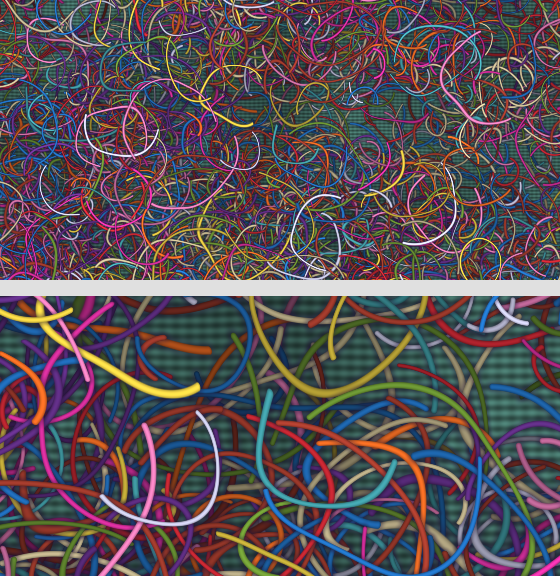
Top: the whole. Bottom: its middle third, enlarged.
This texture is drawn by a Shadertoy shader. Its source:

```glsl
// A tangle of bright loose threads lying on dark teal ribbed cloth.
// Each layer scatters circular arcs on a jittered grid, bends them with noise,
// and paints them bottom to top with a soft violet shadow and a rounded profile.

const int LAYERS = 20;
const float TAU = 6.2832;
const vec3 CLOTH = vec3(0.21, 0.35, 0.32);
const vec3 SHADOW = vec3(0.13, 0.08, 0.22);
const vec3 DYES[12] = vec3[12](
    vec3(0.87, 0.17, 0.22), vec3(0.95, 0.43, 0.14), vec3(0.66, 0.24, 0.18),
    vec3(0.93, 0.82, 0.27), vec3(0.88, 0.82, 0.64), vec3(0.83, 0.83, 0.95),
    vec3(0.93, 0.20, 0.68), vec3(0.93, 0.50, 0.74), vec3(0.42, 0.20, 0.58),
    vec3(0.14, 0.48, 0.82), vec3(0.28, 0.68, 0.72), vec3(0.46, 0.64, 0.22));

vec4 hash4(vec3 p) {
    vec4 q = fract(p.xyzx * vec4(0.1031, 0.1030, 0.0973, 0.1099));
    q += dot(q, q.wzxy + 33.33);
    return fract((q.xxyz + q.yzzw) * q.zywx);
}

// Smooth value noise with two independent channels
vec2 noise2(vec2 p, float seed) {
    vec2 i = floor(p), f = fract(p);
    f = f * f * (3.0 - 2.0 * f);
    vec2 a = hash4(vec3(i, seed)).xy;
    vec2 b = hash4(vec3(i + vec2(1, 0), seed)).xy;
    vec2 c = hash4(vec3(i + vec2(0, 1), seed)).xy;
    vec2 d = hash4(vec3(i + vec2(1, 1), seed)).xy;
    return mix(mix(a, b, f.x), mix(c, d, f.x), f.y);
}

// Distance to an arc of given radius, centred on the +y axis
float arcDistance(vec2 p, float radius, float halfAngle) {
    vec2 tip = vec2(sin(halfAngle), cos(halfAngle));
    p.x = abs(p.x);
    return tip.y * p.x > tip.x * p.y ? length(p - tip * radius)
                                     : abs(length(p) - radius);
}

vec2 rotate(vec2 p, float angle) {
    float c = cos(angle), s = sin(angle);
    return vec2(c * p.x - s * p.y, s * p.x + c * p.y);
}

// Ribbed weave with uneven light
vec3 clothColor(vec2 p) {
    float rib = 0.5 + 0.5 * sin(TAU * (p.y + 0.004 * noise2(p * 9.0, 5.0).x) / 0.0125);
    float weft = 0.5 + 0.5 * sin(TAU * p.x / 0.016);
    float light = 0.8 + 0.5 * noise2(p * 4.0, 6.0).y;
    return CLOTH * light * (0.62 + 0.42 * rib + 0.14 * weft);
}

// Share of threads kept around a place, leaving some bare patches
float threadDensity(vec2 p) {
    float n = 0.65 * noise2(p * vec2(2.2, 3.4), 8.0).x + 0.35 * noise2(p * 6.5, 9.0).x;
    return mix(0.35, 1.0, smoothstep(0.26, 0.56, n));
}

// Paints one thread with its shadow over the colour below
vec3 paintThread(vec3 below, vec3 dye, float d, float halfWidth, float pixel) {
    float shade = 1.0 - smoothstep(0.0, halfWidth * 3.2, d);
    float cover = 1.0 - smoothstep(halfWidth - 0.6 * pixel, halfWidth + 0.6 * pixel, d);
    float roundness = 1.08 - 0.4 * min(d * d / (halfWidth * halfWidth), 1.0);
    return mix(mix(below, SHADOW, 0.5 * shade), dye * roundness, cover);
}

// Paints all threads of one layer; height runs from 0 (bottom) to 1 (top)
vec3 paintLayer(vec3 color, vec2 p, float layer, float height, float pixel) {
    vec4 setup = hash4(vec3(layer, 17.0, 3.0));
    float size = mix(0.10, 0.24, setup.z);
    vec2 bent = p + 0.07 * (noise2(p * 6.0, layer + 20.0) - 0.5);
    vec2 grid = bent / size + setup.xy * 9.0;
    vec2 home = floor(grid);
    for (int y = -1; y <= 1; y++)
    for (int x = -1; x <= 1; x++) {
        vec2 cell = home + vec2(x, y);
        vec4 place = hash4(vec3(cell, layer + 40.0));
        vec4 look = hash4(vec3(cell, layer + 80.0));
        vec2 center = cell + place.xy;
        vec2 spot = (center - setup.xy * 9.0) * size;
        if (look.x > threadDensity(spot)) continue;

        float radius = mix(0.25, 0.95, place.z) * size;
        float halfAngle = mix(0.6, 2.5, look.y);
        vec2 local = rotate((grid - center) * size, TAU * place.w);
        float d = arcDistance(local, radius, halfAngle);

        // Neighbours sometimes share a dye, forming loose bundles
        float bundle = floor(12.0 * hash4(vec3(floor(spot * 4.0), 7.0)).x);
        float pick = fract(look.z * 7.0) < 0.2 ? bundle : floor(look.z * 12.0);
        vec3 dye = DYES[int(min(pick, 11.0))];
        dye *= mix(0.5, 1.0, height) * mix(0.75, 1.1, look.w);
        color = paintThread(color, dye, d, mix(0.0028, 0.0042, fract(look.w * 5.0)), pixel);
    }
    return color;
}

void mainImage(out vec4 fragColor, in vec2 fragCoord) {
    float pixel = 1.0 / iResolution.y;
    vec2 p = fragCoord * pixel;
    vec3 color = clothColor(p);
    for (int i = 0; i < LAYERS; i++) {
        float height = float(i) / float(LAYERS - 1);
        color = paintLayer(color, p, float(i), height, pixel);
    }
    fragColor = vec4(clamp(color, 0.0, 1.0), 1.0);
}
```
